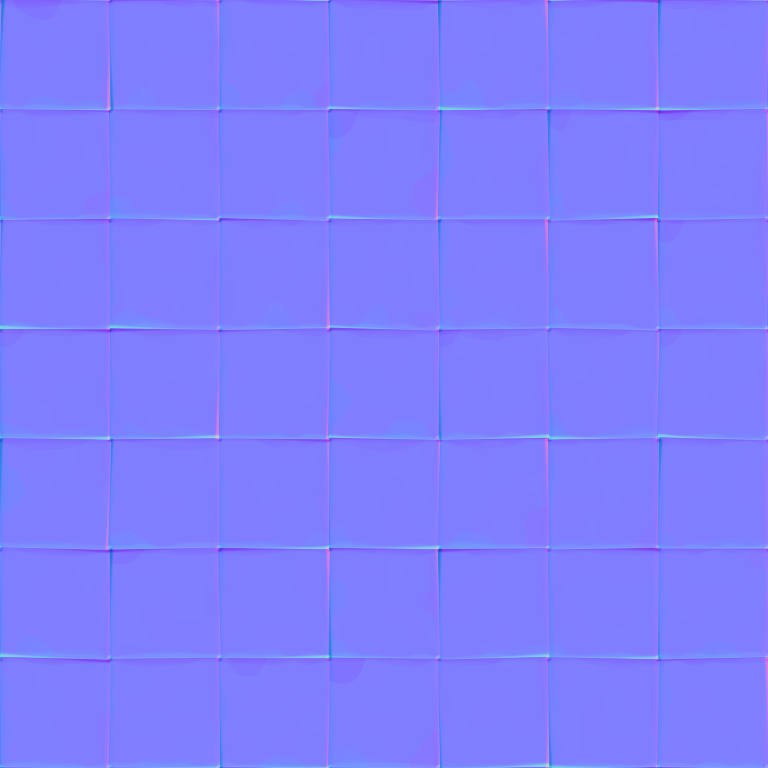
Give the GLSL for this texture map, as a WebGL 1 fragment shader.

```glsl
precision highp float;

uniform vec2 u_resolution;

// Lengths are in tile widths, slopes are tilts of the surface normal.
const float TILES = 7.0;
const float JOINT_SKEW = 0.058;
const float JOINT_FLOOR = 0.004;
const float CREASE_WIDTH = 0.012;
const float CREASE_SLOPE = 0.13;
const float WEDGE_WIDTH = 0.032;
const vec2 WEDGE_SLOPE = vec2(0.95, 0.75);
const float LIP_WIDTH = 0.055;
const vec2 LIP_SLOPE = vec2(0.06, 0.10);
const float UPPER_EDGE_SCALE = 0.7;
const float NODE_RADIUS = 0.038;
const float NODE_SLOPE = 1.3;
const float SLIVER_SLOPE = 0.05;
const float CHIP_SLOPE = 0.085;
const float CHIP_CHANCE = 0.22;
const float CHIP_CHANCE_BOTTOM = 0.65;
const float GRAIN_SLOPE = 0.010;
const vec2 FACE_TILT = vec2(0.0, -0.010);

float hash(vec2 p) {
  vec3 q = fract(vec3(p.xyx) * 0.1031);
  q += dot(q, q.yzx + 33.33);
  return fract((q.x + q.y) * q.z);
}

// Value noise that wraps at the canvas edges; freq is cells per tile.
float noise(vec2 p, float freq) {
  vec2 i = floor(p * freq);
  vec2 f = fract(p * freq);
  float period = TILES * freq;
  f = f * f * (3.0 - 2.0 * f);
  vec2 a = mod(i, period);
  vec2 b = mod(i + 1.0, period);
  return mix(mix(hash(a), hash(vec2(b.x, a.y)), f.x),
             mix(hash(vec2(a.x, b.y)), hash(b), f.x), f.y);
}

// Signed slope across one joint: s runs across it, t along it.
float jointSlope(float s, float t, vec2 id, float lip, float wedgeSlope, float wobble, float px) {
  s -= JOINT_SKEW * (hash(id + 3.0) - 0.5) * (t - 0.5);
  float d = abs(s);
  vec2 side = id + (s < 0.0 ? 17.0 : 53.0);
  float end = hash(side) < 0.5 ? t : 1.0 - t;
  float taper = end * end * smoothstep(0.1, 0.95, hash(side + 7.0));
  float lipWidth = LIP_WIDTH * (0.4 + 1.0 * wobble);
  float wedge = CREASE_WIDTH + WEDGE_WIDTH * taper;
  float slope = lip * (1.0 - smoothstep(lipWidth * 0.4, lipWidth, d));
  slope += CREASE_SLOPE * (1.0 - smoothstep(0.0, CREASE_WIDTH + px * 0.5, d));
  slope += wedgeSlope * taper * (1.0 - smoothstep(wedge * 0.3, wedge, d));
  return slope * clamp(s / max(JOINT_FLOOR, px * 0.5), -1.0, 1.0);
}

// Flat worn facets: a long sliver on each side, then occasional chips.
vec2 wearTilt(vec2 local, vec2 tile, float wobble, float px) {
  vec2 tilt = vec2(0.0);
  for (int i = 0; i < 8; i++) {
    float k = float(i);
    float side = mod(k, 4.0);
    bool isChip = i > 3;
    vec2 seed = tile + vec2(k * 11.0 + 5.0, k * 23.0 + 9.0);
    float h1 = hash(seed);
    float h2 = hash(seed + 31.0);
    float h3 = hash(seed + 67.0);

    // Sides in order: bottom, top, left, right.
    bool flatSide = side < 1.5;
    bool farSide = mod(side, 2.0) > 0.5;
    vec2 q = flatSide ? local : local.yx;
    float d = farSide ? 1.0 - q.y : q.y;
    vec2 facing = flatSide ? vec2(-0.7, 0.7) : vec2(-0.9, 0.4);
    if (farSide) facing = flatSide ? vec2(0.0, -1.0) : vec2(0.6, -0.6);

    // Chips crowd the start of a side; slivers lie anywhere and slant.
    float center = isChip ? h1 * h1 * h1 : mix(0.15, 0.85, h1);
    float halfLength = isChip ? mix(0.12, 0.28, h2) : mix(0.3, 0.6, h2);
    float depth = isChip ? mix(0.10, 0.22, h3) : mix(0.045, 0.095, h3);
    float u = (q.x - center) / halfLength;
    float slant = 1.0 + (h3 - 0.5) * 1.2 * u;
    float outline = depth * (slant - u * u * abs(u) + 0.6 * (wobble - 0.5)) - d;
    float inside = smoothstep(-px * 0.5, px * 0.5 + 0.004, outline) * step(abs(u), 1.6);

    float chance = side < 0.5 ? CHIP_CHANCE_BOTTOM : CHIP_CHANCE;
    float present = isChip ? step(hash(seed + 101.0), chance) : 1.0;
    float slope = isChip ? CHIP_SLOPE * mix(0.5, 1.0, h2) : SLIVER_SLOPE;
    tilt += facing * slope * inside * present;
  }
  return tilt;
}

void main() {
  vec2 p = gl_FragCoord.xy / u_resolution * TILES;
  float px = TILES / min(u_resolution.x, u_resolution.y);
  vec2 tile = floor(p);
  vec2 local = p - tile;
  vec2 node = floor(p + 0.5);
  vec2 toNode = p - node;
  vec2 joint = mod(node, TILES);
  float wobble = noise(p, 6.0);

  // Joints: each tile edge leans toward its gap.
  vec2 tilt = FACE_TILT + wearTilt(local, tile, wobble, px);
  float across = jointSlope(toNode.x, local.y, vec2(joint.x, tile.y) + 200.0,
                            LIP_SLOPE.x, WEDGE_SLOPE.x, wobble, px);
  float down = jointSlope(toNode.y, local.x, vec2(tile.x, joint.y) + 400.0,
                          LIP_SLOPE.y, WEDGE_SLOPE.y, wobble, px);
  tilt += vec2(-across, down < 0.0 ? down * UPPER_EDGE_SCALE : down);

  // Small pits where four corners meet.
  float pit = 1.0 - smoothstep(0.0, NODE_RADIUS, length(toNode));
  tilt += vec2(-toNode.x, toNode.y) / NODE_RADIUS * NODE_SLOPE * pit;

  // Faint unevenness of the faces.
  tilt += GRAIN_SLOPE * (vec2(noise(p, 5.0), noise(p.yx + 2.0, 5.0)) - 0.5);

  vec3 normal = normalize(vec3(tilt, 1.0));
  gl_FragColor = vec4(normal * 0.5 + 0.5, 1.0);
}
```
